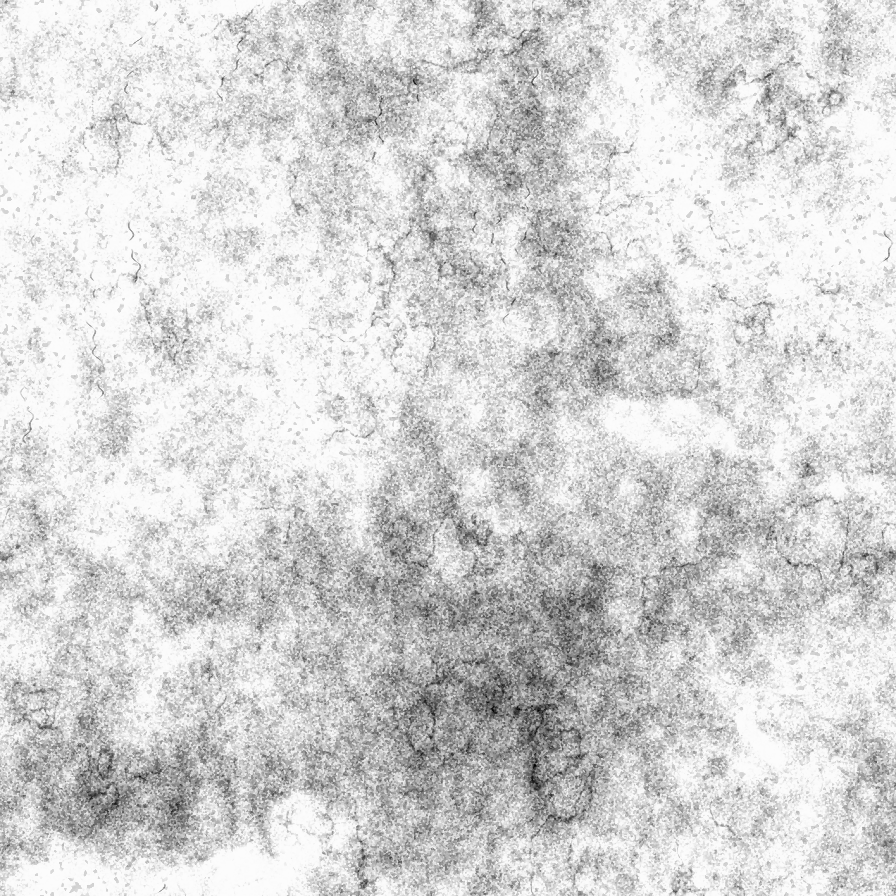
This texture is drawn by a Shadertoy shader. Its source:

```glsl
const float BASE_INK = 0.022;      // grime on clean plaster
const float MOTTLE = 0.26;         // broad cloudy variation
const float CLUMP = 0.46;          // crumbly patches
const float CRUMB = 0.40;          // small irregular crumbs
const float GRAIN = 0.38;          // finest grit
const float SPECK_INK = 0.16;      // sparse dark dots
const float VEIN_INK = 0.24;
const float CRACK_INK = 0.36;
const float CRACK_WIDTH = 0.0015;
const float PEEL_LIGHT = 0.22;
const float SOFT_WHITE = 0.0030;   // softness of the fade to white
const float WHITE = 0.99;
const int STAINS = 11;
const int PEELS = 4;
const int CRACKS = 14;
const float PI = 3.14159;

// Stains: centre, radius
const vec4 STAIN_SHAPE[STAINS] = vec4[STAINS](
    vec4(0.54, 0.24, 0.21, 0.22), vec4(0.12, 0.13, 0.17, 0.075),
    vec4(0.20, 0.34, 0.14, 0.022), vec4(0.80, 0.35, 0.17, 0.14),
    vec4(0.63, 0.64, 0.13, 0.10), vec4(0.61, 0.91, 0.05, 0.10),
    vec4(0.37, 0.88, 0.08, 0.11), vec4(0.84, 0.91, 0.10, 0.07),
    vec4(0.10, 0.68, 0.20, 0.24), vec4(0.12, 0.01, 0.14, 0.045),
    vec4(0.36, 0.54, 0.08, 0.06));
const float STAIN_INK[STAINS] = float[STAINS](
    0.38, 0.29, 0.17, 0.17, 0.16, 0.17, 0.09, 0.13, -0.13, -0.16, -0.08);

// Bare peeled spots: centre, radius
const vec4 PEEL_SHAPE[PEELS] = vec4[PEELS](
    vec4(0.335, 0.08, 0.045, 0.045), vec4(0.73, 0.52, 0.08, 0.035),
    vec4(0.84, 0.16, 0.010, 0.045), vec4(0.26, 0.02, 0.07, 0.03));

float hash(vec2 cell, float seed) {
    uvec2 q = uvec2(cell);
    uint n = q.x * 1597334673u + q.y * 3812015801u + uint(seed) * 668265263u;
    n = (n ^ (n >> 15)) * 2246822519u;
    n = (n ^ (n >> 13)) * 3266489917u;
    return float((n ^ (n >> 16)) >> 8) / 16777216.0;
}

// Smooth wrapped noise
float noise(vec2 p, vec2 period, float seed) {
    p *= period;
    vec2 i = floor(p), f = p - i;
    f = f * f * (3.0 - 2.0 * f);
    vec2 a = mod(i, period), b = mod(i + 1.0, period);
    return mix(mix(hash(a, seed), hash(vec2(b.x, a.y), seed), f.x),
               mix(hash(vec2(a.x, b.y), seed), hash(b, seed), f.x), f.y);
}

float fbm(vec2 p, vec2 period, float seed) {
    float sum = 0.0, amp = 0.53;
    for (int i = 0; i < 4; i++) {
        sum += amp * noise(p, period, seed + float(i));
        period *= 2.0;
        amp *= 0.5;
    }
    return sum;
}

// Wrapped cellular noise: softly blended random shades of scattered grains
float grains(vec2 p, float period, float seed) {
    p *= period;
    vec2 base = floor(p);
    float sum = 0.0, total = 0.0;
    for (int y = -1; y <= 1; y++)
    for (int x = -1; x <= 1; x++) {
        vec2 cell = base + vec2(x, y), id = mod(cell, period);
        vec2 d = cell + vec2(hash(id, seed), hash(id, seed + 1.0)) - p;
        float weight = exp(-7.0 * dot(d, d));
        sum += weight * hash(id, seed + 2.0);
        total += weight;
    }
    return sum / total;
}

// Periodic soft blob
float blob(vec2 p, vec4 shape) {
    vec2 d = sin(PI * (p - shape.xy)) / (PI * shape.zw);
    return exp(-dot(d, d));
}

// Thin, broken, mostly upright cracks
float cracks(vec2 p) {
    float ink = 0.0;
    for (int i = 0; i < CRACKS; i++) {
        float k = float(i);
        vec2 rnd = vec2(hash(vec2(k, 1.0), 70.0), hash(vec2(k, 2.0), 70.0));
        vec2 d = p - vec2(pow(rnd.x, 1.7), 0.5 + 0.48 * rnd.y);
        d -= round(d);
        float reach = mix(0.02, 0.08, hash(vec2(k, 3.0), 70.0));
        float path = (rnd.y - 0.5) * 0.6 * d.y + 0.007 * sin(45.0 * d.y + k)
                   + 0.004 * sin(133.0 * d.y + 2.0 * k) + 0.002 * sin(370.0 * d.y);
        float line = 1.0 - smoothstep(0.3, 1.0, abs(d.x - path) / CRACK_WIDTH);
        ink = max(ink, line * (1.0 - smoothstep(0.7, 1.0, abs(d.y) / reach)));
    }
    return ink * smoothstep(0.35, 0.7, noise(p, vec2(110.0), 80.0));
}

void mainImage(out vec4 fragColor, in vec2 fragCoord) {
    vec2 p = fragCoord / iResolution.xy;
    vec2 warp = vec2(fbm(p, vec2(8.0), 1.0), fbm(p, vec2(8.0), 6.0)) - 0.5;
    vec2 q = p + 0.13 * warp;

    // Broad stains and mottling
    float ink = BASE_INK;
    for (int i = 0; i < STAINS; i++) ink += STAIN_INK[i] * blob(q, STAIN_SHAPE[i]);
    ink += MOTTLE * (fbm(p, vec2(7.0, 5.0), 11.0) - 0.5);

    // Crumbly patches with fine veins
    ink += CLUMP * (fbm(p + 0.01 * warp, vec2(30.0, 22.0), 21.0) - 0.5);
    ink += CRUMB * (fbm(p + 0.02 * warp, vec2(75.0, 68.0), 26.0) - 0.5);
    float ridge = abs(fbm(p, vec2(26.0, 20.0), 31.0) - 0.5);
    float patches = smoothstep(0.52, 0.70, fbm(p, vec2(13.0), 41.0));
    ink += VEIN_INK * patches * (1.0 - smoothstep(0.0, 0.04, ridge));

    // Peeled plaster
    float peel = 0.0;
    for (int i = 0; i < PEELS; i++)
        peel = max(peel, smoothstep(0.2, 0.6, blob(p + 0.13 * warp, PEEL_SHAPE[i])));
    ink -= PEEL_LIGHT * peel;

    // Grit, then specks and cracks over the softly clipped white
    float strength = mix(0.75, 1.15, smoothstep(0.0, 0.35, ink));
    ink += GRAIN * strength * (grains(p, 520.0, 51.0) - 0.5);
    ink = 0.5 * (ink + sqrt(ink * ink + SOFT_WHITE));
    ink += SPECK_INK * smoothstep(0.80, 0.95, grains(p, 230.0, 61.0)) * (1.0 - peel);
    ink += CRACK_INK * cracks(p);
    fragColor = vec4(vec3(clamp(WHITE - ink, 0.0, 1.0)), 1.0);
}
```
